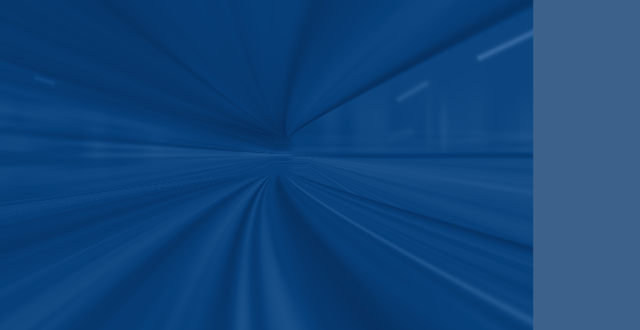
A Shadertoy shader for this background:

```glsl
#define PANEL_X 0.833
#define PANEL_COLOR vec3(0.235, 0.382, 0.543)
#define BASE_BLUE vec3(0.025, 0.250, 0.480)
#define DEEP_BLUE vec3(0.020, 0.150, 0.315)
#define GLOW_BLUE vec3(0.220, 0.420, 0.640)
#define VANISH vec2(0.882, 0.530)
#define FLOOR_Y 0.490
#define CEIL_Y 0.580
#define FLOOR_BEND 0.30
#define CEIL_BEND 0.13
#define EDGE_SOFT 0.008

float hash(vec2 p) {
    vec3 q = fract(vec3(p.xyx) * 0.1031);
    q += dot(q, q.yzx + 33.33);
    return fract((q.x + q.y) * q.z);
}

float noise(vec2 p) {
    vec2 i = floor(p), f = fract(p);
    f = f * f * (3.0 - 2.0 * f);
    return mix(mix(hash(i), hash(i + vec2(1, 0)), f.x),
               mix(hash(i + vec2(0, 1)), hash(i + vec2(1, 1)), f.x), f.y);
}

float band(float x, float center, float width) {
    float d = (x - center) / width;
    return exp(-d * d);
}

float inside(float d) { return smoothstep(-EDGE_SOFT, EDGE_SOFT, d); }

// Soft stroke of light from a to b
float stroke(vec2 p, vec2 a, vec2 b, float width) {
    vec2 pa = p - a, ba = b - a;
    float h = clamp(dot(pa, ba) / dot(ba, ba), 0.0, 1.0);
    return band(length(pa - ba * h), 0.0, width);
}

// Lane number of a curved ray that runs to the vanishing point
float lane(float x, float depth, float bend) {
    return (x - VANISH.x + bend * (sqrt(depth) - depth)) / depth;
}

float floorTone(float s, float t) {
    float k = 0.30 * (noise(vec2(s * 9.0, t)) - 0.55);
    k += 0.16 * (noise(vec2(s * 27.0, t * 2.0)) - 0.5);
    k -= 0.62 * band(s, 0.27, 0.15);
    k += 0.20 * band(s, -0.02, 0.05) + 0.22 * band(s, -0.15, 0.03);
    k -= 0.32 * band(s, -0.09, 0.03) + 0.42 * band(s, -0.22, 0.04);
    k += 0.18 * band(s, -0.35, 0.07) + 0.14 * band(s, -0.90, 0.18);
    k -= 0.30 * band(s, -0.62, 0.06) + 0.25 * band(s, -1.80, 0.50);
    // Outer rail with its shadow
    k += 0.42 * band(s, 0.78, 0.028) - 0.25 * band(s, 0.69, 0.05);
    k -= 0.35 * band(s, 1.60, 0.09);
    return k * smoothstep(0.0, 0.10, t);
}

float ceilingTone(float s, float u) {
    float k = -0.22 + 0.28 * (noise(vec2(s * 6.0, u)) - 0.5);
    k += 0.12 * (noise(vec2(s * 21.0, u * 2.0)) - 0.5);
    k -= 0.30 * band(s, 0.08, 0.04) + 0.25 * band(s, -0.57, 0.03);
    k -= 0.14 * band(s, -0.18, 0.02) + 0.38 * band(s, 0.72, 0.06);
    k += 0.24 * band(s, 0.45, 0.20);
    return k - 0.12 * smoothstep(-0.6, -1.6, s);
}

float leftWallTone(vec2 p, float d, float q) {
    float rows = noise(vec2(p.x * 3.0, q * 38.0));
    float panes = noise(vec2(p.x * 17.0, p.y * 9.0));
    float lit = band(q, 0.06, 0.13);
    float k = 0.30 * (rows - 0.45) + 0.28 * lit * (panes - 0.25);
    k += 0.30 * band(q, -0.01, 0.06) * smoothstep(0.75, 0.1, d);
    k -= 0.26 * band(q, 0.085, 0.014) + 0.25 * smoothstep(0.20, 0.33, q);
    return k + 0.35 * stroke(p, vec2(0.11, 0.763), vec2(0.16, 0.748), 0.009);
}

float rightWallTone(vec2 p, float q) {
    float x = p.x - VANISH.x;
    float above = inside(p.y - 0.535);
    float panes = noise(vec2(p.x * 20.0, p.y * 5.0));
    float rows = noise(vec2(p.x * 5.0, p.y * 75.0));
    float fan = noise(vec2(p.x * 2.0, q * 45.0));
    float k = 0.10 + above * 0.24 * band(p.y, 0.63, 0.10) * (panes - 0.3);
    k += 0.22 * (rows - 0.4) * band(p.y, 0.56, 0.045);
    k += (1.0 - above) * (0.24 * (fan - 0.45) + 0.20 * band(q, -0.17, 0.09));
    k -= 0.38 * band(p.y, 0.528, 0.008) * smoothstep(0.0, 0.2, x);
    // Bright uprights and lamps
    k += 0.16 * above * (band(p.x, 1.30, 0.012) + band(p.x, 1.345, 0.012)) * band(p.y, 0.62, 0.08);
    k += 0.18 * band(p.y, 0.585, 0.012) * smoothstep(0.45, 0.7, x);
    k += 0.75 * stroke(p, vec2(1.455, 0.825), vec2(1.63, 0.908), 0.010);
    k += 0.42 * stroke(p, vec2(1.21, 0.700), vec2(1.29, 0.746), 0.010);
    return k + 0.20 * stroke(p, vec2(1.19, 0.585), vec2(1.24, 0.60), 0.015);
}

void mainImage(out vec4 fragColor, in vec2 fragCoord) {
    vec2 p = fragCoord / iResolution.y;
    float d = VANISH.x - p.x;
    float leftD = max(d, 0.0);
    float q = (p.y - VANISH.y) / max(abs(d), 0.05);

    // Walls
    float tone = mix(rightWallTone(p, q), leftWallTone(p, leftD, q), smoothstep(-0.02, 0.02, d));

    // Ceiling
    float u = max(p.y - CEIL_Y, 0.002) / (1.0 - CEIL_Y);
    float ceilLane = lane(p.x, u, CEIL_BEND);
    float wallTop = CEIL_Y - 0.005 + 0.248 * pow(leftD / VANISH.x, 1.35);
    float ceilMask = inside(p.y - wallTop) * smoothstep(0.80, 0.74, ceilLane);
    tone = mix(tone, ceilingTone(ceilLane, u), ceilMask);

    // Floor
    float t = max(FLOOR_Y - p.y, 0.002) / FLOOR_Y;
    float floorLane = lane(p.x, t, FLOOR_BEND);
    float floorMask = inside(0.5 - 0.126 * leftD - p.y) * smoothstep(1.70, 1.60, floorLane);
    tone = mix(tone, floorTone(floorLane, t), floorMask);

    // Shade where the tunnel turns
    tone -= 0.28 * exp(-dot((p - vec2(0.80, 0.60)) * vec2(5.0, 22.0), (p - vec2(0.80, 0.60)) * vec2(5.0, 22.0)));

    vec3 color = mix(BASE_BLUE, tone < 0.0 ? DEEP_BLUE : GLOW_BLUE, min(abs(tone), 1.0));

    // Side panel
    float edge = (fragCoord.x - PANEL_X * iResolution.x) / iResolution.y;
    color = mix(color, PANEL_COLOR, smoothstep(-0.003, 0.003, edge));
    fragColor = vec4(color, 1.0);
}
```
